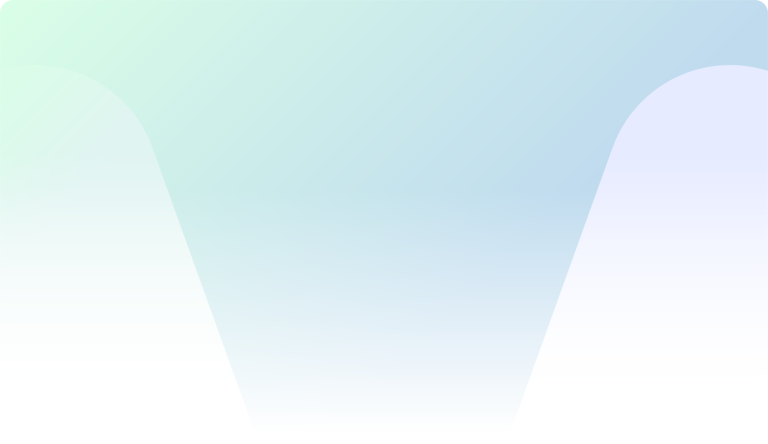
Write a Shadertoy shader that draws this background.

```glsl
// A soft mint-to-blue diagonal gradient card with two pale, sloping arches
// at its sides. Everything fades to white toward the bottom; the arches are
// mirrored distance fields, a round cap joined to a tangent straight edge.

#define ARCH_OFFSET 0.783              // cap centre, sideways from the axis
#define ARCH_HEIGHT 0.572              // cap centre, above the bottom
#define ARCH_RADIUS 0.2815
#define AXIS_SHIFT -0.0034             // mirror axis, from the canvas centre
#define SLOPE_NORMAL vec2(0.941, 0.338)
#define CORNER_RADIUS 0.030
#define GRADIENT_SPAN 1.734            // diagonal length of the backdrop blend
#define CARD_FADE vec2(0.572, 0.020)   // heights where whitening starts, ends
#define ARCH_FADE vec2(0.651, 0.099)

const vec3 WHITE    = vec3(1.0);
const vec3 MINT     = vec3(0.855, 1.000, 0.905);
const vec3 SKY      = vec3(0.752, 0.860, 0.935);
const vec3 PALE     = vec3(0.858, 0.990, 0.912);
const vec3 MIST     = vec3(0.880, 0.957, 0.948);
const vec3 LAVENDER = vec3(0.905, 0.922, 1.000);

// Linear ramp from 0 at range.x to 1 at range.y, in either direction.
float ramp(vec2 range, float value) {
    return clamp((value - range.x) / (range.y - range.x), 0.0, 1.0);
}

// Round cap above, straight leaning edge below; x points toward the axis.
float archDistance(vec2 p) {
    vec2 downSlope = vec2(SLOPE_NORMAL.y, -SLOPE_NORMAL.x);
    float reach = dot(p, downSlope) > 0.0 ? dot(p, SLOPE_NORMAL) : length(p);
    return reach - ARCH_RADIUS;
}

float roundedBox(vec2 p, vec2 halfSize, float radius) {
    vec2 q = abs(p) - halfSize + radius;
    return length(max(q, 0.0)) + min(max(q.x, q.y), 0.0) - radius;
}

float coverage(float dist) {
    float edge = 0.75 / iResolution.y;
    return 1.0 - smoothstep(-edge, edge, dist);
}

void mainImage(out vec4 fragColor, in vec2 fragCoord) {
    // Canvas height is one unit.
    vec2 p = fragCoord / iResolution.y;
    vec2 halfSize = 0.5 * iResolution.xy / iResolution.y;
    float diagonal = p.x + 1.0 - p.y;

    // Backdrop
    vec3 color = mix(MINT, SKY, clamp(diagonal / GRADIENT_SPAN, 0.0, 1.0));

    // Arches, with their own earlier fade
    float side = p.x - halfSize.x - AXIS_SHIFT;
    vec2 archPoint = vec2(ARCH_OFFSET - abs(side), p.y - ARCH_HEIGHT);
    vec3 leftFill = mix(PALE, MIST, smoothstep(0.15, 0.65, diagonal));
    vec3 fill = side < 0.0 ? leftFill : LAVENDER;
    fill = mix(fill, WHITE, ramp(ARCH_FADE, p.y));
    color = mix(color, fill, coverage(archDistance(archPoint)));

    // Bottom fade and rounded card corners
    color = mix(color, WHITE, ramp(CARD_FADE, p.y));
    float card = roundedBox(p - halfSize, halfSize, CORNER_RADIUS);
    color = mix(WHITE, color, coverage(card));

    fragColor = vec4(color, 1.0);
}
```
